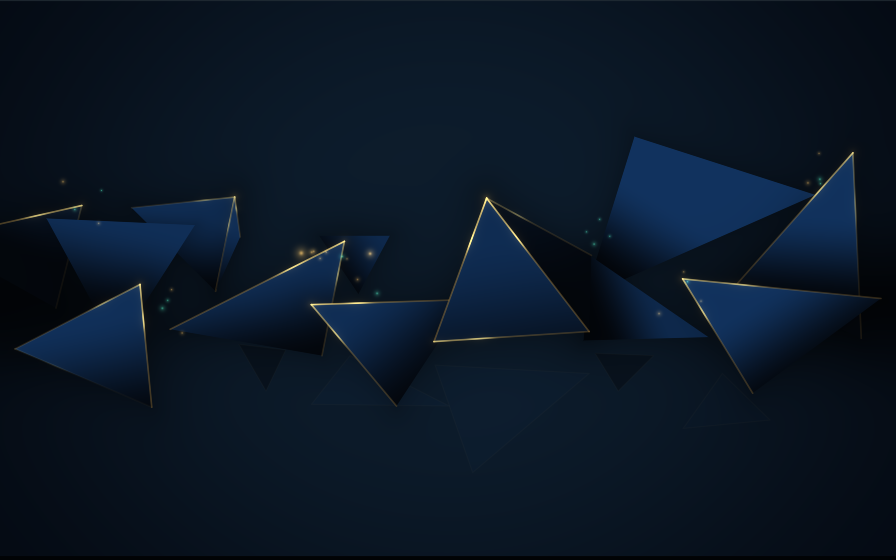
This background is drawn by a Shadertoy shader. Its source:

```glsl
const vec3 NAVY = vec3(0.050, 0.110, 0.172);
const vec3 MIDNIGHT = vec3(0.016, 0.038, 0.072);
const vec3 INK = vec3(0.012, 0.026, 0.048);
const vec3 BLUE = vec3(0.070, 0.208, 0.390);
const vec3 GOLD = vec3(0.70, 0.52, 0.22);
const vec3 HOT = vec3(1.00, 0.93, 0.58);
const vec3 TEAL = vec3(0.25, 0.72, 0.55);
const float EDGE_WIDTH = 0.15;
const float SHADOW = 0.20;
const float SHADOW_REACH = 3.0;
const int SPARKS = 28;
const float SPARK_SPREAD = 9.0;

float hash(float n) {
    n = fract(n * 0.1031);
    n *= n + 33.33;
    return fract(n * (n + n));
}

// Canvas height is 100 units
float pixelSize() { return 100.0 / iResolution.y; }

float cross2(vec2 a, vec2 b) { return a.x * b.y - a.y * b.x; }

// Distance to a segment and position along it
vec2 segment(vec2 p, vec2 a, vec2 b) {
    vec2 ab = b - a;
    float t = clamp(dot(p - a, ab) / dot(ab, ab), 0.0, 1.0);
    return vec2(length(p - a - ab * t), t);
}

float triangle(vec2 p, vec2 a, vec2 b, vec2 c) {
    float turn = sign(cross2(b - a, c - a));
    float side = min(cross2(b - a, p - a) * turn,
                 min(cross2(c - b, p - b) * turn, cross2(a - c, p - c) * turn));
    float d = min(segment(p, a, b).x, min(segment(p, b, c).x, segment(p, c, a).x));
    return side > 0.0 ? -d : d;
}

float coverage(float d) {
    float px = pixelSize();
    return 1.0 - smoothstep(-0.6 * px, 0.6 * px, d);
}

// Metallic rim, brightest at its first end
void goldEdge(inout vec3 col, vec2 p, vec2 a, vec2 b, float strength) {
    vec2 s = segment(p, a, b);
    float shine = exp(-4.0 * s.y) + 0.7 * exp(-pow((s.y - 0.3) * 11.0, 2.0));
    vec3 metal = mix(GOLD, HOT, clamp(shine, 0.0, 1.0));
    float power = strength * clamp(0.38 + 0.62 * shine, 0.0, 1.0);
    col = mix(col, metal, coverage(s.x - EDGE_WIDTH) * power);
    col += GOLD * 0.18 * power * shine * exp(-s.x * 1.8);
}

// Shaded face with a soft shadow; rim holds strengths for ab, ac, bc
void facet(inout vec3 col, vec2 p, vec2 a, vec2 b, vec2 c,
           vec2 lit, vec2 dark, float level, vec3 rim) {
    float d = triangle(p, a, b, c);
    col *= 1.0 - SHADOW * exp(-max(d, 0.0) / SHADOW_REACH);
    vec2 axis = lit - dark;
    float light = smoothstep(0.0, 1.0, dot(p - dark, axis) / dot(axis, axis));
    col = mix(col, mix(INK, BLUE, light * level), coverage(d));
    goldEdge(col, p, a, b, rim.x);
    goldEdge(col, p, a, c, rim.y);
    goldEdge(col, p, b, c, rim.z);
}

// Faint mirrored face on the floor
void reflection(inout vec3 col, vec2 p, vec2 a, vec2 b, vec2 c, vec3 tint, float amount) {
    float d = triangle(p, a, b, c);
    col = mix(col, tint, amount * coverage(d));
    col += GOLD * 0.03 * coverage(abs(d) - 0.1);
}

void glow(inout vec3 col, vec2 p, vec2 centre, float size, vec3 tint) {
    float r = length(p - centre) / size;
    col += tint * (0.4 * exp(-r * r) + 0.6 * exp(-r * r * 9.0));
}

vec3 background(vec2 p) {
    vec2 q = (p - vec2(80.0, 52.0)) / vec2(100.0, 90.0);
    vec3 col = mix(NAVY, MIDNIGHT, smoothstep(0.2, 1.1, length(q)));
    float sides = smoothstep(35.0, 80.0, abs(p.x - 80.0));
    float band = exp(-pow((p.y - 46.0) / 12.0, 2.0));
    return col * (1.0 - band * mix(0.12, 0.7, sides));
}

void mainImage(out vec4 fragColor, in vec2 fragCoord) {
    vec2 p = fragCoord / iResolution.xy * vec2(160.0, 100.0);
    vec3 col = background(p);

    // Floor reflections
    reflection(col, p, vec2(55.6, 27.8), vec2(62.5, 36.5), vec2(80.2, 27.5), BLUE, 0.08);
    reflection(col, p, vec2(77.7, 34.8), vec2(105.2, 33.3), vec2(84.4, 15.6), BLUE, 0.06);
    reflection(col, p, vec2(122.0, 23.5), vec2(129.0, 33.3), vec2(137.5, 25.0), BLUE, 0.03);
    reflection(col, p, vec2(42.7, 38.5), vec2(51.0, 37.5), vec2(47.5, 30.2), INK, 0.4);
    reflection(col, p, vec2(106.3, 36.9), vec2(116.7, 36.5), vec2(110.4, 30.2), INK, 0.4);

    // Right group, back to front
    facet(col, p, vec2(113.3, 75.6), vec2(145.6, 65.2), vec2(104.4, 47.0), vec2(121, 62), vec2(112, 48), 0.94, vec3(0));
    facet(col, p, vec2(105.6, 54.2), vec2(126.5, 39.8), vec2(104.2, 39.2), vec2(118, 46), vec2(107, 41), 0.75, vec3(0));
    facet(col, p, vec2(152.3, 72.7), vec2(131.7, 49.4), vec2(153.8, 39.6), vec2(147, 62), vec2(146, 45), 0.92, vec3(0.7, 0.35, 0));
    facet(col, p, vec2(121.9, 50.2), vec2(157.3, 46.7), vec2(134.4, 29.8), vec2(132, 45), vec2(141, 31), 0.92, vec3(0.65, 0.7, 0));

    // Left group
    facet(col, p, vec2(14.6, 63.3), vec2(-12.0, 57.3), vec2(10.0, 45.0), vec2(12, 64), vec2(8, 53), 0.35, vec3(0.8, 0.2, 0));
    facet(col, p, vec2(41.9, 64.8), vec2(23.5, 62.9), vec2(38.5, 48.0), vec2(36, 62), vec2(34, 48), 0.88, vec3(0.4, 0.4, 0));
    facet(col, p, vec2(41.9, 64.8), vec2(42.9, 57.7), vec2(38.5, 48.0), vec2(42, 60), vec2(39, 46), 0.85, vec3(0.5, 0.3, 0));
    facet(col, p, vec2(8.3, 61.0), vec2(34.8, 59.8), vec2(20.8, 38.0), vec2(24, 60), vec2(20, 43), 0.85, vec3(0));
    facet(col, p, vec2(25.0, 49.2), vec2(2.7, 37.7), vec2(27.1, 27.3), vec2(19, 44), vec2(23, 24), 0.88, vec3(0.5, 0.85, 0.1));

    // Centre group
    facet(col, p, vec2(57.0, 57.9), vec2(69.6, 57.9), vec2(64.0, 47.5), vec2(69, 57), vec2(60, 49), 0.75, vec3(0));
    facet(col, p, vec2(61.5, 56.9), vec2(30.4, 41.2), vec2(57.5, 36.5), vec2(51, 52), vec2(54, 36), 0.8, vec3(0.85, 0.5, 0));
    facet(col, p, vec2(55.6, 45.6), vec2(83.3, 46.5), vec2(70.8, 27.5), vec2(63, 45), vec2(75, 29), 0.82, vec3(0.9, 0.7, 0));
    facet(col, p, vec2(86.9, 64.6), vec2(105.2, 40.8), vec2(105.6, 54.4), vec2(88, 64), vec2(102, 46), 0.2, vec3(0, 0.4, 0));
    facet(col, p, vec2(86.9, 64.6), vec2(77.5, 39.0), vec2(105.2, 40.8), vec2(89, 58), vec2(94, 26), 0.8, vec3(1.0, 0.9, 0.7));

    // Sparks scattered around a few anchors
    vec2 anchors[7] = vec2[7](vec2(15, 64), vec2(29, 45), vec2(54, 55), vec2(65, 51),
                              vec2(106, 59), vec2(122, 48), vec2(148, 71));
    for (int i = 0; i < SPARKS; i++) {
        float id = float(i) * 3.0 + 1.0;
        vec2 offset = vec2(hash(id + 11.0), hash(id + 127.0)) - 0.5;
        vec3 tint = mix(GOLD, TEAL, step(0.55, hash(id + 271.0)));
        float size = mix(0.3, 0.6, hash(id + 419.0));
        glow(col, p, anchors[i % 7] + offset * SPARK_SPREAD, size, tint * 0.65);
    }
    glow(col, p, vec2(53.8, 54.8), 1.1, GOLD);
    glow(col, p, vec2(66.1, 54.7), 0.8, GOLD);

    // Thin border lines
    col = mix(col, vec3(0.15, 0.19, 0.22), coverage(99.8 - p.y) * 0.7);
    col = mix(col, INK * 0.4, coverage(p.y - 0.7));
    fragColor = vec4(clamp(col, 0.0, 1.0), 1.0);
}
```
